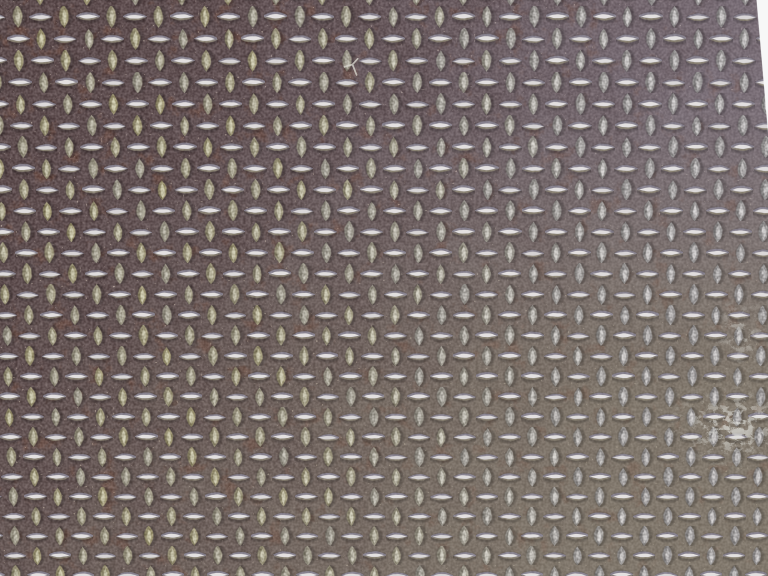
This texture is drawn by a Shadertoy shader. Its source:

```glsl
vec2 hash2(vec2 p) {
    vec3 q = fract(p.xyx * vec3(0.1031, 0.1030, 0.0973));
    q += dot(q, q.yzx + 33.33);
    return fract((q.xx + q.yz) * q.zy);
}

float corner(vec2 cell, vec2 offset, vec2 f) {
    float angle = 6.2832 * hash2(cell + offset).x;
    return dot(vec2(cos(angle), sin(angle)), f - offset);
}

float gradientNoise(vec2 p) {
    vec2 i = floor(p), f = fract(p);
    vec2 w = f * f * f * (f * (f * 6.0 - 15.0) + 10.0);
    return mix(mix(corner(i, vec2(0, 0), f), corner(i, vec2(1, 0), f), w.x),
               mix(corner(i, vec2(0, 1), f), corner(i, vec2(1, 1), f), w.x), w.y);
}

float fbm(vec2 p) {
    float sum = 0.0, amp = 1.0;
    for (int i = 0; i < 4; i++) {
        sum += amp * gradientNoise(p);
        p = p * 2.03 + 17.0;
        amp *= 0.55;
    }
    return sum;
}

float segment(vec2 p, vec2 a, vec2 b) {
    vec2 ab = b - a;
    return length(p - a - ab * clamp(dot(p - a, ab) / dot(ab, ab), 0.0, 1.0));
}

// Pointed oval along x: negative inside, -1 on the spine
float lens(vec2 p, vec2 halfSize) {
    p /= halfSize;
    return abs(p.y) + p.x * p.x - 1.0;
}

void mainImage(out vec4 fragColor, in vec2 fragCoord) {
    vec2 uv = fragCoord / iResolution.xy;
    float down = 1.0 - uv.y;
    vec2 pos = vec2(uv.x * 4.0 / 3.0, down);

    // Sheet: dark brown at upper left, paler toward the right, with rust and grain
    float grain = gradientNoise(pos * 230.0) + 0.6 * gradientNoise(pos * 119.0 + 40.0);
    float stain = fbm(pos * 9.0);
    float pale = smoothstep(0.05, 1.0, uv.x * 0.75 + down * 0.35 + stain * 0.12);
    vec3 light = mix(vec3(0.50, 0.46, 0.50), vec3(0.51, 0.475, 0.43), smoothstep(0.1, 0.7, down));
    vec3 color = mix(vec3(0.37, 0.305, 0.31), light, pale);
    float rust = smoothstep(0.15, 0.75, fbm(pos * 24.0 + 5.0) + 0.3 * stain);
    color = mix(color, vec3(0.46, 0.31, 0.25), rust * mix(0.5, 0.25, pale));
    color += grain * mix(0.12, 0.07, pale);
    color += vec3(0.26, 0.26, 0.22) * smoothstep(0.38, 0.7, gradientNoise(pos * 190.0 + 9.0)) * (1.0 - 0.6 * pale);

    // Grid in slight perspective, columns and rows closing up downward
    vec2 grid = vec2((uv.x - 0.634) / (0.0306 - 0.0014 * down),
                     -0.75 + down * (25.95 + 1.85 * down));
    vec2 cell = floor(grid + 0.5);
    vec2 rnd = hash2(cell + 71.0);
    vec2 p = grid - cell + (rnd - 0.5) * 0.06;
    p += 0.025 * vec2(gradientNoise(grid * 4.0), gradientNoise(grid * 4.0 + 31.0));
    bool upright = mod(cell.x + cell.y, 2.0) > 0.5 ? false : true;

    // Raised ovals, alternately upright and flat
    vec2 q = upright ? p.yx : p;
    vec2 halfSize = (upright ? vec2(0.50, 0.20) : vec2(0.53, 0.18)) * (0.93 + 0.14 * rnd.y);
    float d = lens(q, halfSize);
    float shade = smoothstep(0.9, 0.0, lens(q - vec2(0.0, 0.06), halfSize));
    color *= 1.0 - 0.20 * shade;
    float body = smoothstep(0.22, -0.22, d);
    float warm = smoothstep(0.9, 0.2, uv.x) * (0.4 + 0.6 * rnd.x);

    vec3 metal;
    float gloss;
    if (upright) {
        metal = mix(vec3(0.57, 0.56, 0.56), vec3(0.58, 0.55, 0.42), warm);
        metal *= 0.92 + 0.16 * smoothstep(-0.15, 0.15, q.y);
        gloss = 0.7 * smoothstep(0.1, -0.6, lens(q - vec2(0.03, 0.015), vec2(0.38, 0.12)));
        gloss *= 0.55 + 0.45 * rnd.x + 0.5 * grain;
    } else {
        metal = mix(vec3(0.53, 0.51, 0.56), vec3(0.54, 0.51, 0.45), smoothstep(-0.02, 0.12, q.y));
        gloss = smoothstep(0.2, -0.5, lens(q - vec2((rnd.x - 0.5) * 0.1, 0.01), vec2(0.43, 0.105)));
        gloss *= 0.85 + 0.25 * rnd.y;
    }
    metal += grain * (upright ? 0.16 : 0.06);
    vec3 shine = mix(vec3(0.89, 0.88, 0.88), vec3(0.86, 0.85, 0.75), upright ? warm : 0.0);
    color = mix(color, mix(metal, shine, clamp(gloss, 0.0, 1.0)), body);

    // Scuffed patches near the right edge
    vec2 lower = (uv - vec2(0.955, 0.26)) / vec2(0.06, 0.05);
    vec2 upper = (uv - vec2(0.965, 0.42)) / vec2(0.03, 0.05);
    float worn = exp(-dot(lower, lower)) + 0.6 * exp(-dot(upper, upper));
    float scuff = smoothstep(0.10, 0.55, fbm(pos * vec2(55.0, 70.0)) + 0.25 * worn);
    color = mix(color, vec3(0.86, 0.86, 0.84), scuff * min(worn, 1.0) * 0.75);

    // Loose fibre
    vec2 knot = vec2(0.612, 0.112);
    float fibre = min(segment(pos, knot, knot + vec2(0.007, 0.018)),
                      min(segment(pos, knot, knot + vec2(-0.014, 0.004)),
                          segment(pos, knot, knot + vec2(0.009, -0.010))));
    color = mix(color, vec3(0.84, 0.83, 0.80), 0.8 * smoothstep(0.0025, 0.0005, fibre));

    // Pale backing beyond the sheet's slanted right edge
    float backing = smoothstep(-0.001, 0.001, uv.x - 0.985 - 0.065 * down);
    color = mix(color, vec3(0.97), backing);
    fragColor = vec4(clamp(color, 0.0, 1.0), 1.0);
}
```
